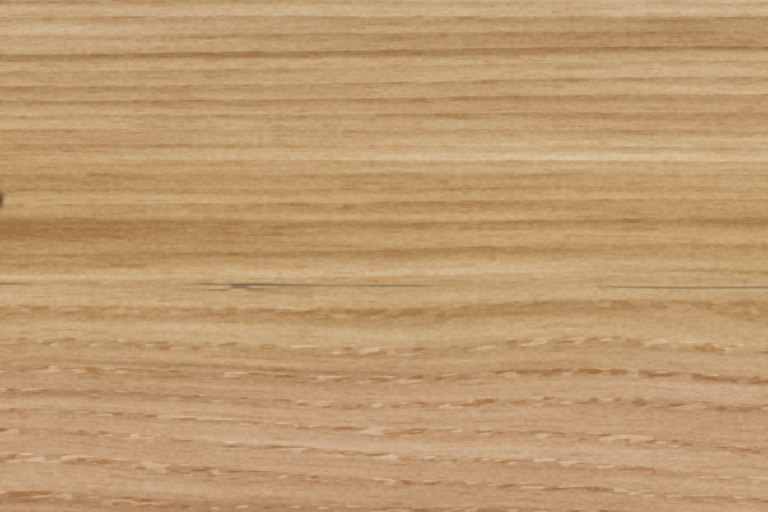
This texture is drawn by a WebGL 1 fragment shader. Its source:

```glsl
precision highp float;
// Planed light wood with near-horizontal grain: stretched noise and asymmetric
// growth rings are stacked along a gently warped grain coordinate, then
// open pores, a fine crack and a few strong bands are laid on top.
uniform vec2 u_resolution;

float hash(vec2 p) {
  vec3 q = fract(vec3(p.xyx) * 0.1031);
  q += dot(q, q.yzx + 33.33);
  return fract((q.x + q.y) * q.z);
}

float noise(vec2 p) {
  vec2 i = floor(p), f = fract(p);
  f = f * f * (3.0 - 2.0 * f);
  return mix(mix(hash(i), hash(i + vec2(1.0, 0.0)), f.x),
             mix(hash(i + vec2(0.0, 1.0)), hash(i + vec2(1.0, 1.0)), f.x), f.y);
}

// Noise centred on zero, scaled separately along and across the grain
float streak(vec2 p, float along, float across) {
  return noise(p * vec2(along, across) + across) - 0.5;
}

// Soft horizontal band around a centre
float band(float y, float centre, float width) {
  float d = (y - centre) / width;
  return exp(-d * d);
}

vec3 woodRamp(float tone) {
  vec3 dark = vec3(0.615, 0.455, 0.28);
  vec3 mid = vec3(0.752, 0.618, 0.446);
  vec3 pale = vec3(0.86, 0.775, 0.645);
  return tone < 0.5 ? mix(dark, mid, tone * 2.0) : mix(mid, pale, tone * 2.0 - 1.0);
}

void main() {
  vec2 p = gl_FragCoord.xy / u_resolution.y;

  // Grain coordinate: straight above, sloping and wavy in the lower part
  float lower = 1.0 - smoothstep(0.3, 0.46, p.y);
  float upper = smoothstep(0.62, 0.72, p.y);
  float wave = streak(p, 2.6, 3.0) * 0.028 + streak(p, 7.0, 5.0) * 0.006;
  float g = p.y + lower * (0.033 * p.x + wave)
          + 0.008 * streak(p, 1.7, 4.0) + 0.0015 * streak(p, 14.0, 30.0);
  vec2 q = vec2(p.x, g);

  // Broad to fine streaks
  float tone = 0.56;
  tone += 0.26 * streak(q, 0.8, 13.0);
  tone += 0.26 * streak(q, 1.1, 37.0);
  tone += 0.17 * streak(q, 2.2, 85.0);
  tone += 0.13 * streak(q, 9.0, 165.0);

  // Growth rings, tighter towards the top; dark late wood ends abruptly
  float phase = 20.0 * g + 13.0 * max(g - 0.6, 0.0) + 1.1 * streak(q, 0.6, 7.0);
  float ring = fract(phase);
  float ringStrength = 0.35 + 0.65 * hash(vec2(floor(phase), 7.0));
  float late = smoothstep(0.3, 0.84, ring) * (1.0 - smoothstep(0.87, 1.0, ring));
  tone -= late * ringStrength * mix(0.24, 0.34, upper);

  // Individual dark and pale bands, fading along the board
  float fade = 0.7 + 0.8 * streak(q, 2.0, 9.0);
  tone -= 0.30 * band(g, 0.566, 0.007) * fade;
  tone -= 0.13 * band(g, 0.555, 0.05);
  tone -= 0.12 * band(g, 0.64, 0.025);
  tone -= 0.30 * band(g, 0.305, 0.006) * fade;
  tone += 0.24 * band(g, 0.687, 0.009) * fade;
  tone += 0.22 * band(g, 0.462, 0.013) * fade;
  tone += 0.24 * band(g, 0.375, 0.014) * fade * (1.0 - 0.4 * p.x);
  tone += 0.09 * smoothstep(0.6, 1.5, p.x) * band(p.y, 0.75, 0.12);

  // Open pores: short slanted dashes gathered at the ring edges
  vec2 slanted = vec2(p.x, g - 0.09 * p.x);
  float poreZone = smoothstep(0.58, 0.8, ring) * (1.0 - smoothstep(0.93, 1.0, ring));
  poreZone *= mix(0.25, 1.0, lower) * (0.5 + 0.5 * ringStrength);
  float paleDash = smoothstep(0.58, 0.82, noise(slanted * vec2(38.0, 150.0)));
  float darkDash = smoothstep(0.58, 0.82, noise(slanted * vec2(44.0, 160.0) + 31.0));
  tone += poreZone * (0.36 * paleDash - 0.30 * darkDash);

  // Sparse hair-thin fibres and sanded surface texture
  tone -= 0.12 * smoothstep(0.72, 0.9, noise(q * vec2(22.0, 190.0) + 5.0));
  tone += 0.15 * streak(p, 110.0, 210.0);
  tone += 0.09 * streak(p, 230.0, 250.0);

  vec3 color = woodRamp(clamp(tone, 0.0, 1.0));

  // Rosier below, warmer and more golden through the middle
  color += vec3(0.004, -0.007, 0.018) * (1.0 - smoothstep(0.22, 0.36, p.y));
  color += vec3(0.003, -0.002, -0.016) * band(p.y, 0.57, 0.16);
  color += vec3(-0.008, -0.005, 0.004) * smoothstep(0.8, 1.0, p.y);
  color += vec3(0.024, -0.004, -0.022) * poreZone * darkDash;

  // Broken grey crack with a smudge, and a small knot at the left edge
  float crackY = 0.446 - 0.006 * p.x + 0.004 * streak(p, 6.0, 1.0);
  float crack = band(p.y, crackY, 0.0025) * smoothstep(0.3, 0.75, noise(vec2(p.x * 9.0, 3.0)));
  float smudge = band(p.y, 0.438, 0.008) * band(p.x, 0.46, 0.09)
               * smoothstep(0.35, 0.75, noise(p * vec2(30.0, 150.0)));
  color = mix(color, vec3(0.43, 0.36, 0.27), clamp(0.5 * crack + 0.6 * smudge, 0.0, 1.0));
  float knot = band(p.y, 0.61, 0.016) * band(p.x, 0.0, 0.007);
  color = mix(color, vec3(0.3, 0.2, 0.12), 0.8 * knot);

  gl_FragColor = vec4(color, 1.0);
}
```
